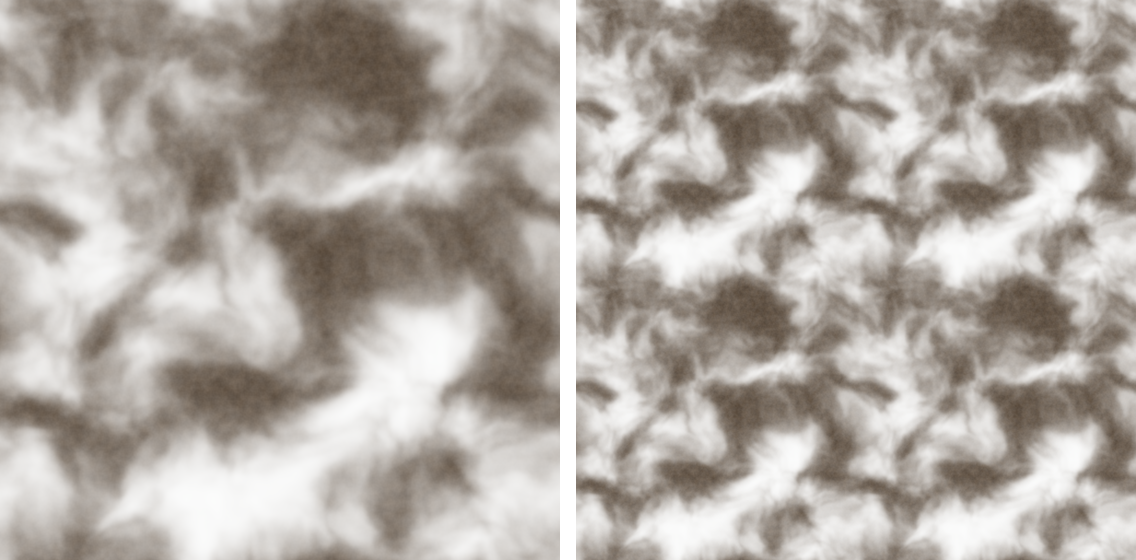
Left, the tile; right, the same tile 2 across and 2 down.
A three.js fragment shader for this texture:

```glsl
// Seamless soft smoke: white wisps drifting over mottled brown haze.
varying vec2 vUv;

const float TAU = 6.2831853;
const vec3 BROWN = vec3(0.382, 0.326, 0.272);
const vec3 WHITE = vec3(0.992, 0.994, 0.994);

// Sine hash in 0..1
float hash(vec2 cell, float seed) {
  return fract(sin(dot(cell, vec2(127.1, 311.7)) + seed * 74.7) * 43758.5453);
}

// Slope of one lattice corner; the lattice wraps after period cells
float corner(vec2 cell, vec2 offset, float period, float seed) {
  float angle = TAU * hash(mod(cell, period), seed);
  return dot(vec2(cos(angle), sin(angle)), offset);
}

// Tiling gradient noise with zero mean
float noise(vec2 uv, float period, float seed) {
  vec2 p = uv * period;
  vec2 cell = floor(p);
  vec2 f = p - cell;
  vec2 w = f * f * f * (f * (f * 6.0 - 15.0) + 10.0);
  vec2 e = vec2(1.0, 0.0);
  float bottom = mix(corner(cell, f, period, seed),
                     corner(cell + e.xy, f - e.xy, period, seed), w.x);
  float top = mix(corner(cell + e.yx, f - e.yx, period, seed),
                  corner(cell + e.xx, f - e.xx, period, seed), w.x);
  return mix(bottom, top, w.y);
}

// Layered noise: each octave doubles the period, so it still tiles
float fbm(vec2 uv, float period, float gain, float seed) {
  float sum = 0.0;
  float amplitude = 1.0;
  for (int i = 0; i < 4; i++) {
    sum += amplitude * noise(uv, period, seed + float(i));
    amplitude *= gain;
    period *= 2.0;
  }
  return sum;
}

// Two shifted layers of unequal period, so that no lattice shows
float clouds(vec2 uv, float period, float gain, float seed) {
  vec2 shift = vec2(0.37, 0.61);
  float coarse = fbm(uv, period, gain, seed);
  float fine = fbm(uv + shift, period + 1.0, gain, seed + 9.0);
  return 0.707 * (coarse + fine);
}

// Displacement that bends the smoke into short feathery wisps
vec2 warp(vec2 uv, float period, float strength) {
  return strength * vec2(fbm(uv, period, 0.4, 83.0), fbm(uv, period, 0.4, 97.0));
}

// Logistic curve that spreads the tones evenly over 0..1
float evenTone(float value, float contrast) {
  return 1.0 / (1.0 + exp(-contrast * value));
}

void main() {
  // Soft rounded clouds
  vec2 drift = vUv + warp(vUv, 4.0, 0.075);
  float smoke = evenTone(clouds(drift, 4.0, 0.43, 37.0), 6.5);
  vec3 color = mix(BROWN, WHITE, smoke);

  // Fine mottling and a faint hue shift, seen only in the dark haze
  float haze = 1.0 - smoke;
  float mottle = fbm(vUv, 32.0, 0.7, 53.0);
  float hue = noise(vUv, 64.0, 71.0);
  color += haze * (0.06 * mottle + 0.012 * hue * vec3(1.0, 0.1, -1.0));

  gl_FragColor = vec4(clamp(color, 0.0, 1.0), 1.0);
}
```
